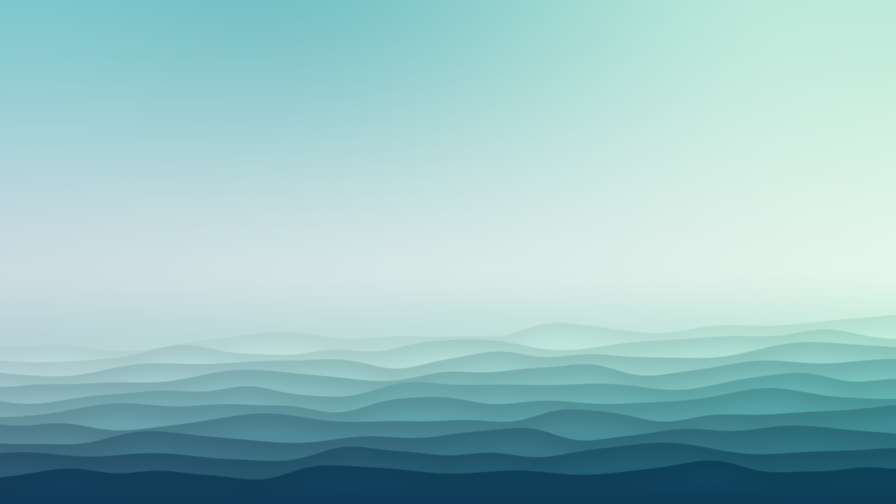
A Shadertoy shader for this background:

```glsl
// Misty teal hills receding in layers under a pale, hazy mint sky.

float hash(float n) {
    return fract(sin(n * 127.1) * 43758.5453);
}

// Gradient sky: teal to mint at the top, brightest in the haze at mid height.
vec3 skyColor(vec2 p) {
    vec3 top = mix(vec3(0.46, 0.755, 0.775), vec3(0.74, 0.915, 0.855), smoothstep(0.28, 0.92, p.x));
    top += 0.03 * smoothstep(0.3, 0.0, p.x);
    vec3 haze = mix(vec3(0.80, 0.86, 0.885), vec3(0.90, 0.965, 0.925), p.x);
    vec3 low = mix(vec3(0.72, 0.825, 0.845), vec3(0.76, 0.92, 0.86), p.x);
    vec3 sky = mix(haze, top, pow(smoothstep(0.42, 1.12, p.y), 0.9) * 1.06);
    return mix(sky, low, smoothstep(0.48, 0.31, p.y));
}

// Crest height of one ridge; depth runs from 0 (far) to 1 (near).
float crest(float x, float depth, float id) {
    float base = 0.335 - 0.21 * depth - 0.06 * depth * depth;
    float tilt = mix(0.055, 0.015, depth) * (x - 0.45);
    float warp = x + 0.025 * sin(9.0 * x + 6.28 * hash(id + 3.0));
    float waves = 0.009 * sin(19.0 * warp + 6.28 * hash(id + 11.0))
                + 0.006 * sin(34.0 * warp + 6.28 * hash(id + 23.0))
                + 0.002 * sin(61.0 * warp + 6.28 * hash(id + 37.0));
    return base + tilt + waves;
}

// Ridge tint: cool on the left, greener on the right, darker when near.
vec3 ridgeColor(float x, float depth) {
    vec3 far = mix(vec3(0.72, 0.83, 0.84), vec3(0.69, 0.88, 0.815), x);
    vec3 middle = mix(vec3(0.45, 0.64, 0.68), vec3(0.33, 0.65, 0.65), x);
    vec3 near = mix(vec3(0.08, 0.25, 0.365), vec3(0.05, 0.27, 0.36), x);
    return depth < 0.5 ? mix(far, middle, depth * 2.0) : mix(middle, near, depth * 2.0 - 1.0);
}

void mainImage(out vec4 fragColor, in vec2 fragCoord) {
    vec2 p = fragCoord / iResolution.xy;
    float edge = 1.0 / iResolution.y;
    vec3 color = skyColor(p);

    // Ridges from far to near, each dark at its crest with mist below.
    for (int i = 0; i < 10; i++) {
        float depth = float(i) / 9.0;
        float below = crest(p.x, depth, float(i)) - p.y;
        vec3 ridge = ridgeColor(p.x, depth);
        ridge *= mix(0.95, 1.06, smoothstep(0.0, 0.05, below));
        float cover = smoothstep(-edge, edge, below);
        color = mix(color, ridge, cover * mix(0.55, 1.0, smoothstep(0.0, 0.4, depth)));
    }

    // Deep blue shade along the foot of the hills.
    color = mix(color, vec3(0.05, 0.21, 0.32), 0.6 * smoothstep(0.07, 0.0, p.y));
    fragColor = vec4(color, 1.0);
}
```
